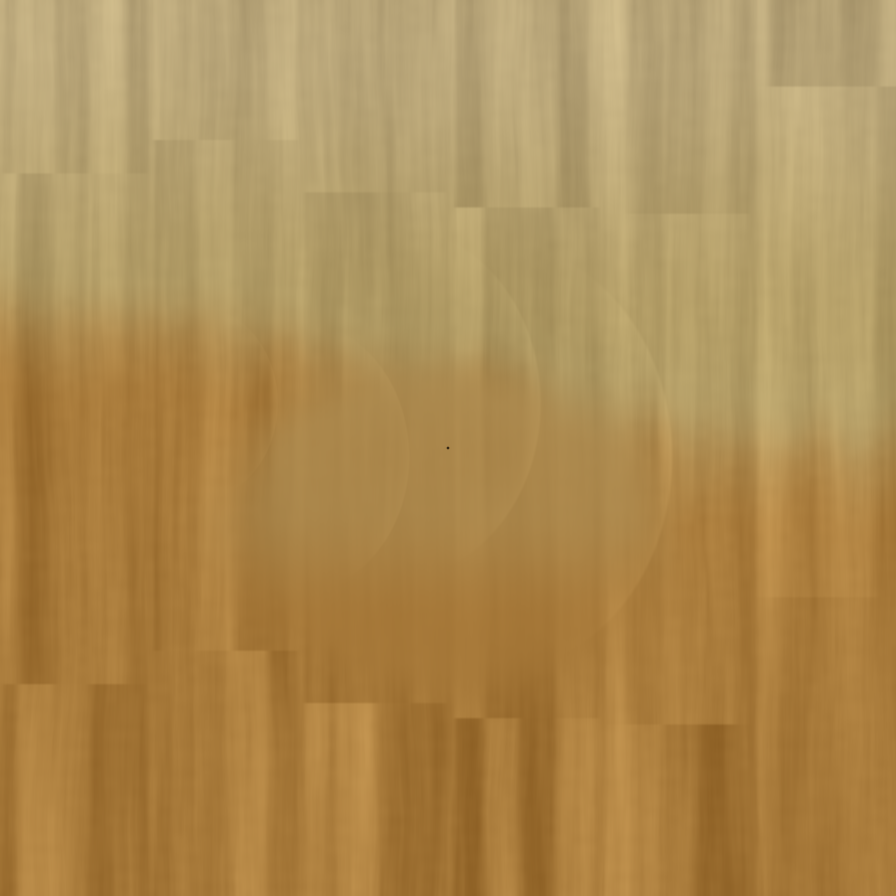
Write a WebGL 2 fragment shader that draws this texture.

```glsl
#version 300 es
precision highp float;

uniform vec2 u_resolution;
out vec4 fragColor;

#define BOARD_WIDTH 0.168
#define BOARD_LENGTH 0.57
#define STRIPS_PER_UNIT 25.0
#define STRIP_CONTRAST 0.11
#define GRAIN_CONTRAST 0.13
#define FIBER_CONTRAST 0.065
#define JOINT_SOFTNESS 0.0035
#define FOLD_CONTRAST 0.035

const vec3 PALE_OAK = vec3(0.725, 0.65, 0.475);
const vec3 OLIVE_OAK = vec3(0.685, 0.60, 0.385);
const vec3 HONEY = vec3(0.675, 0.545, 0.315);
const vec3 AMBER = vec3(0.655, 0.475, 0.225);

float hash(vec2 p) {
    vec3 q = fract(vec3(p.xyx) * 0.1031);
    q += dot(q, q.yzx + 33.33);
    return fract((q.x + q.y) * q.z);
}

float noise(vec2 p) {
    vec2 i = floor(p), f = fract(p);
    f = f * f * (3.0 - 2.0 * f);
    return mix(mix(hash(i), hash(i + vec2(1, 0)), f.x),
               mix(hash(i + vec2(0, 1)), hash(i + 1.0), f.x), f.y);
}

float fbm(vec2 p) {
    float sum = 0.0, weight = 0.5;
    for (int i = 0; i < 4; i++) {
        sum += weight * noise(p);
        p = p * 2.03 + 17.3;
        weight *= 0.5;
    }
    return sum / 0.9375;
}

// Soft-edged strips of different tone inside one board
float stripTone(float x, float column, float row) {
    float s = x * STRIPS_PER_UNIT;
    float i = floor(s), seed = column * 7.0 + row * 31.0 + 50.0;
    float blend = smoothstep(0.3, 0.7, fract(s));
    return mix(hash(vec2(i, seed)), hash(vec2(i + 1.0, seed)), blend) - 0.5;
}

// Staggered boards, blended across their end joints
float boardTone(vec2 p) {
    float u = p.x / BOARD_WIDTH;
    float column = floor(u), f = fract(u);
    float joint = 0.76 + 0.17 * hash(vec2(column, 5.0));
    float t = (p.y - joint) / BOARD_LENGTH;
    float row = floor(t + 0.5);
    float across = smoothstep(-JOINT_SOFTNESS, JOINT_SOFTNESS, t - row);
    float tone = mix(stripTone(p.x, column, row - 1.0),
                     stripTone(p.x, column, row), across);
    return tone * smoothstep(0.0, 0.05, min(f, 1.0 - f));
}

// Faint curved edges, sharp on the outside and fading inwards
float foldShade(vec2 p) {
    float shade = 0.0;
    for (int i = 0; i < 4; i++) {
        float k = float(i);
        float size = mix(0.45, 1.0, k / 3.0);
        vec2 centre = vec2(0.22 + 0.11 * k, 0.55 - 0.06 * mod(k, 2.0));
        vec2 q = (p - centre) / (vec2(0.2, 0.24) * size);
        float d = length(q) - 1.0;
        float span = smoothstep(0.15, 0.6, q.x) * smoothstep(1.0, 0.5, abs(q.y));
        float rim = smoothstep(0.012, -0.012, d) * exp(-abs(d) * 9.0);
        shade += rim * span * mix(0.5, 1.0, k / 3.0);
    }
    return shade;
}

// Pale wood above, amber below, along an uneven border
vec3 woodColor(vec2 p, float haze) {
    float drift = 0.07 * (fbm(p * vec2(7.0, 4.0)) - 0.5);
    float border = mix(0.635, 0.50, smoothstep(0.1, 0.85, p.x));
    border += drift + 0.03 * (noise(vec2(p.x * 22.0, 3.0)) - 0.5);
    vec3 pale = mix(OLIVE_OAK, PALE_OAK, smoothstep(0.62, 0.97, p.y + drift));
    vec3 color = mix(HONEY, pale, smoothstep(border - 0.03, border + 0.07, p.y));
    float warmth = smoothstep(border + 0.035, border - 0.1, p.y);
    warmth *= 1.0 - 0.75 * haze * smoothstep(0.3, 0.44, p.y);
    return mix(color, AMBER, warmth);
}

void main() {
    vec2 p = gl_FragCoord.xy / u_resolution;

    // Blurred patch where the wood loses its detail
    vec2 patchPos = (p - vec2(0.49, 0.41)) / vec2(0.27, 0.19);
    float ragged = 0.25 * (fbm(p * 8.0 + 9.0) - 0.5);
    float haze = smoothstep(1.12, 0.72, length(patchPos) + ragged);
    float detail = 1.0 - 0.72 * haze;

    // Slightly wandering vertical grain
    float bend = 0.018 * (fbm(p * vec2(5.0, 3.0) + 4.0) - 0.5);
    vec2 g = vec2(p.x + bend, p.y);
    float broad = fbm(g * vec2(30.0, 2.2)) - 0.5;
    float fiber = fbm(g * vec2(120.0, 6.0) + 21.0) - 0.5;
    float fleck = noise(p * vec2(65.0, 95.0)) - 0.5;

    float tone = STRIP_CONTRAST * boardTone(p);
    tone += GRAIN_CONTRAST * broad + FIBER_CONTRAST * fiber + 0.012 * fleck;
    tone *= detail;
    tone += FOLD_CONTRAST * foldShade(p);
    tone += 0.035 * (fbm(p * vec2(6.0, 3.0) + 40.0) - 0.5);

    vec3 color = woodColor(p, haze) + tone * vec3(1.0, 0.97, 0.8);

    // Tiny dark pinhole
    float hole = smoothstep(0.0022, 0.0008, length(p - 0.5));
    color = mix(color, vec3(0.13, 0.09, 0.04), 0.85 * hole);
    fragColor = vec4(color, 1.0);
}
```
